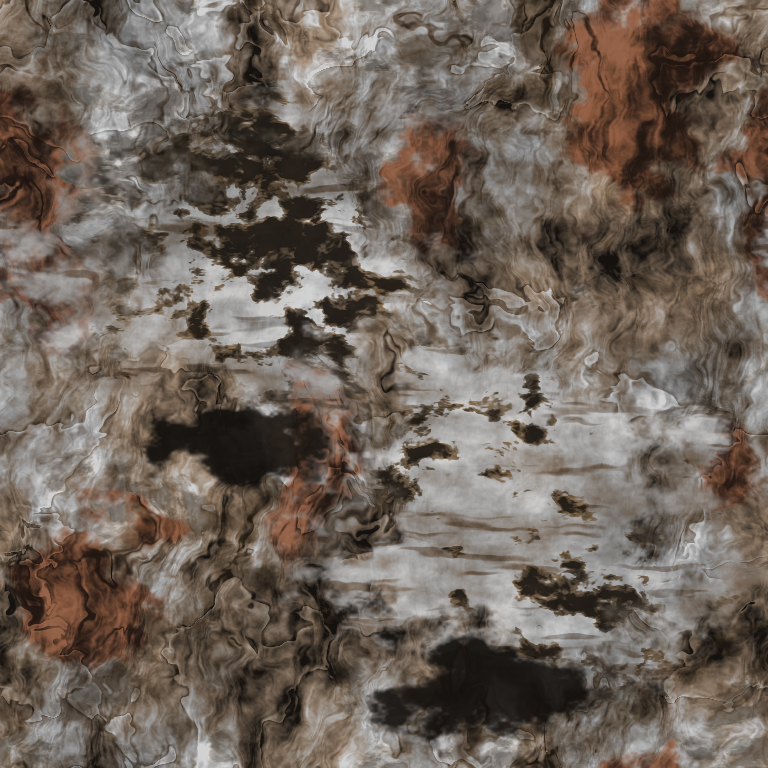
This texture is drawn by a Shadertoy shader. Its source:

```glsl
// Weathered birch bark: pale plates with brown lichen, rusty fibres and black knots, tiling.

const vec2 PLATE_STEP = vec2(0.355, -0.31);
const vec3 WARM_TINT = vec3(1.14, 0.96, 0.79);
const vec3 RUST_DARK = vec3(0.13, 0.08, 0.06);
const vec3 RUST_LIGHT = vec3(0.55, 0.32, 0.20);
const vec3 STAIN_BROWN = vec3(0.31, 0.23, 0.14);
const vec3 SOOT = vec3(0.07, 0.06, 0.05);

float hash(vec2 cell, float seed) {
    return fract(sin(dot(cell, vec2(127.1, 311.7)) + seed * 74.7) * 43758.5453);
}

// Value noise that repeats after a whole number of cells
float wrapNoise(vec2 p, vec2 period, float seed) {
    vec2 cell = floor(p);
    vec2 f = p - cell;
    f = f * f * (3.0 - 2.0 * f);
    vec2 a = mod(cell, period);
    vec2 b = mod(cell + 1.0, period);
    return mix(mix(hash(a, seed), hash(vec2(b.x, a.y), seed), f.x),
               mix(hash(vec2(a.x, b.y), seed), hash(b, seed), f.x), f.y);
}

float fbm(vec2 uv, vec2 freq, int octaves, float seed) {
    float sum = 0.0, total = 0.0, amp = 1.0;
    for (int i = 0; i < octaves; i++) {
        sum += amp * wrapNoise(uv * freq, freq, seed + float(i));
        total += amp;
        amp *= 0.62;
        freq *= 2.0;
    }
    return sum / total;
}

// Ragged ellipse, measured across the wrapped edges
float blob(vec2 p, vec2 center, vec2 radius, float ragged) {
    vec2 d = (fract(p - center + 0.5) - 0.5) / radius;
    return 1.0 - smoothstep(0.65, 1.05, length(d) + ragged);
}

float blobPair(vec2 p, vec2 first, vec2 offset, vec2 radius, float ragged) {
    float mask = 0.0;
    for (int i = 0; i < 2; i++)
        mask = max(mask, blob(p, first + float(i) * offset, radius, ragged));
    return mask;
}

// Brightness to bark colour: dark tones are warm, light tones neutral
vec3 barkColor(float tone, float warmth) {
    float neutral = smoothstep(0.28, 0.66, tone - warmth);
    return tone * mix(WARM_TINT, vec3(1.0), neutral);
}

// Vertical fibre height, used for tone and for side light
float fibre(vec2 p) {
    return fbm(p, vec2(14.0, 6.0), 6, 31.0);
}

void mainImage(out vec4 fragColor, in vec2 fragCoord) {
    vec2 uv = fragCoord / iResolution.xy;
    vec2 warp = vec2(fbm(uv, vec2(5.0), 5, 1.0), fbm(uv, vec2(5.0), 5, 11.0)) - 0.5;
    vec2 bent = uv + 0.22 * warp;
    float broad = fbm(uv, vec2(4.0), 4, 21.0) - 0.5;
    float grit = fbm(uv, vec2(40.0), 5, 41.0) - 0.5;
    float ragged = 2.2 * (fbm(uv, vec2(12.0, 16.0), 5, 51.0) - 0.5);

    // Weathered fibres with light from the upper left
    vec2 grain = uv + 0.16 * warp;
    float height = fibre(grain);
    float relief = height - fibre(grain + vec2(-0.003, 0.004));
    float tone = 0.45 + 1.0 * (height - 0.5) + 0.6 * broad + 0.5 * grit + 1.2 * relief;
    float crackLine = abs(fbm(bent, vec2(9.0, 5.0), 5, 61.0) - 0.5);
    float crack = (1.0 - smoothstep(0.0, 0.03, crackLine)) * smoothstep(-0.06, 0.12, broad);
    tone -= 0.26 * crack;

    // Peeling flakes: pale lip above a dark shadow
    float flake = fbm(bent, vec2(6.0, 8.0), 5, 71.0);
    float lip = smoothstep(0.56, 0.575, flake) * (1.0 - smoothstep(0.575, 0.62, flake));
    float shade = smoothstep(0.52, 0.56, flake) * (1.0 - smoothstep(0.56, 0.57, flake));
    tone += 0.13 * lip - 0.13 * shade;
    float warmth = 0.9 * (fbm(uv, vec2(5.0, 4.0), 5, 81.0) - 0.5);
    vec3 color = barkColor(clamp(tone, 0.07, 0.82), warmth);

    // Rust-red strips of inner bark
    float rust = max(
        blobPair(bent, vec2(0.06, 0.70), PLATE_STEP, vec2(0.07, 0.14), ragged),
        blobPair(bent, vec2(0.87, 0.90), vec2(0.22, -0.69), vec2(0.11, 0.13), ragged));
    rust = max(rust, blobPair(bent, vec2(0.61, 0.72), PLATE_STEP, vec2(0.06), ragged));
    vec3 rustColor = mix(RUST_DARK, RUST_LIGHT, smoothstep(0.22, 0.70, tone));
    color = mix(color, rustColor, 0.85 * rust);

    // Pale papery plates with fine horizontal dashes
    float plate = blobPair(bent, vec2(0.34, 0.63), PLATE_STEP, vec2(0.27, 0.22), 0.8 * ragged);
    float paper = fbm(uv + 0.05 * warp, vec2(5.0, 16.0), 5, 91.0) - 0.5;
    float dash = smoothstep(0.60, 0.72, fbm(uv + 0.04 * warp, vec2(8.0, 64.0), 3, 101.0));
    float paperTone = 0.63 + 0.75 * paper + 0.3 * grit + 0.3 * relief - 0.22 * dash;
    color = mix(color, barkColor(clamp(paperTone, 0.1, 0.82), 0.4 * warmth), 0.92 * plate);

    // Lichen spots: brown rims around dark cores
    float spots = fbm(uv + 0.07 * warp, vec2(20.0, 32.0), 5, 111.0) + 0.75 * broad;
    float cover = mix(0.3, 1.0, plate) * (1.0 - rust);
    vec3 stain = STAIN_BROWN * (1.0 + 1.8 * grit + 1.2 * warmth);
    color = mix(color, stain, 0.8 * cover * smoothstep(0.54, 0.60, spots));
    color = mix(color, SOOT * 1.5, 0.85 * cover * smoothstep(0.60, 0.68, spots));

    // Black knots beneath the plates
    float knot = blobPair(uv + 0.10 * warp, vec2(0.29, 0.41), PLATE_STEP, vec2(0.12, 0.06), ragged);
    color = mix(color, SOOT * (1.0 + 3.0 * max(height - 0.5, 0.0)), 0.93 * knot);

    fragColor = vec4(clamp(color, 0.0, 1.0), 1.0);
}
```
